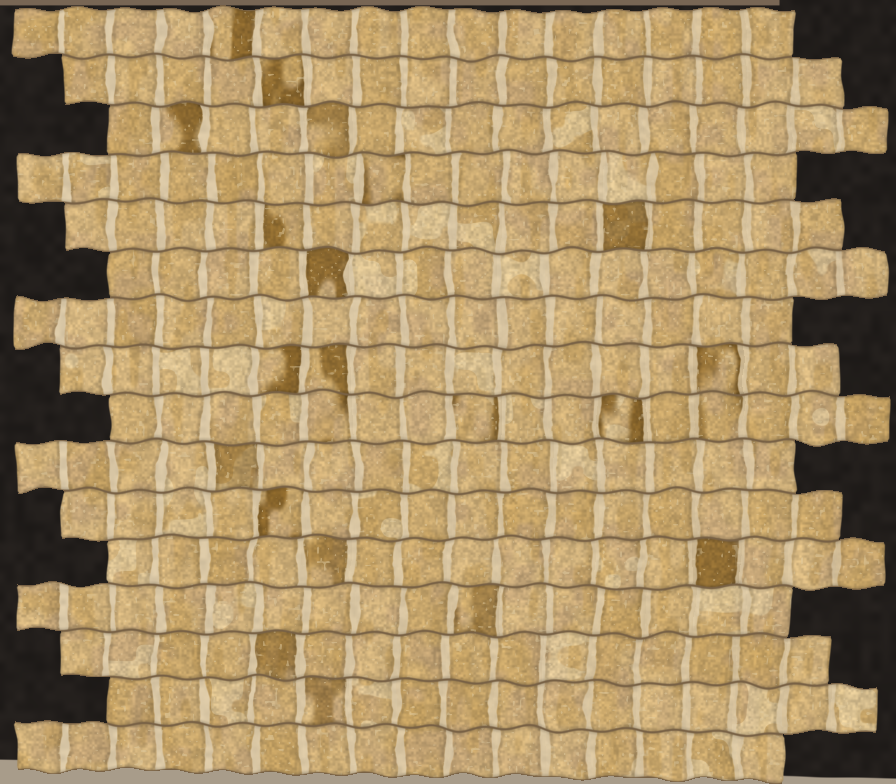
This texture is drawn by a WebGL 1 fragment shader. Its source:

```glsl
precision highp float;
// Sandstone mosaic sheet: sixteen staggered strips of sixteen tiles on a dark board.

uniform vec2 u_resolution;

// Layout, in units of the canvas width; depth is measured down from the top
const float HEIGHT = 0.875;
const vec2 ORIGIN = vec2(0.0165, 0.0104);
const float ROW_PITCH = 0.0537;
const float TOP_PITCH = 0.0545;
const float BOTTOM_PITCH = 0.0537;
const float COUNT = 16.0;

// Shape, in units of one tile
const float STAGGER = 0.945;
const float SEAM = 0.022;
const float CORNER = 0.09;
const float GROUT_MIN = 0.035;
const float GROUT_VARY = 0.085;
const float STAINED_COLUMN = 4.0;

// Colours
const vec3 SAND = vec3(0.82, 0.70, 0.49);
const vec3 OCHRE = vec3(0.75, 0.61, 0.36);
const vec3 DUSTY = vec3(0.74, 0.62, 0.46);
const vec3 PALE = vec3(0.88, 0.80, 0.63);
const vec3 GROUT = vec3(0.86, 0.79, 0.66);
const vec3 STAIN = vec3(0.50, 0.36, 0.13);
const vec3 SEAM_COLOR = vec3(0.47, 0.38, 0.27);
const vec3 BOARD = vec3(0.13, 0.115, 0.105);
const vec3 TOP_RIM = vec3(0.47, 0.40, 0.33);
const vec3 FLOOR_EDGE = vec3(0.66, 0.61, 0.54);

float hash(vec2 p) {
  vec3 a = fract(p.xyx * 0.1031);
  a += dot(a, a.yzx + 33.33);
  return fract((a.x + a.y) * a.z);
}

float noise(vec2 p) {
  vec2 i = floor(p), f = fract(p);
  f = f * f * (3.0 - 2.0 * f);
  return mix(mix(hash(i), hash(i + vec2(1.0, 0.0)), f.x),
             mix(hash(i + vec2(0.0, 1.0)), hash(i + 1.0), f.x), f.y);
}

float roundedBox(vec2 p, vec2 halfSize, float radius) {
  vec2 d = abs(p) - halfSize + radius;
  return length(max(d, 0.0)) + min(max(d.x, d.y), 0.0) - radius;
}

// Dark board with a rim along the top and the floor showing below
vec3 boardColor(vec2 p, float px) {
  vec3 c = BOARD * (0.85 + 0.3 * noise(p * 90.0));
  float rim = smoothstep(px, -px, p.y - 0.006) * smoothstep(px, -px, p.x - 0.87);
  c = mix(c, TOP_RIM, rim);
  float edge = 0.846 + 0.02 * p.x + 0.004 * noise(p * 25.0);
  return mix(c, FLOOR_EDGE, smoothstep(-px, px, p.y - edge));
}

// Stone tone, grain, and ochre stains of one tile
vec3 stoneColor(vec2 tile, vec2 local, vec2 g) {
  float tone = hash(tile + 3.7);
  vec3 c = mix(SAND, OCHRE, 0.8 * tone * tone);
  c = mix(c, DUSTY, 0.65 * smoothstep(0.45, 0.85, noise(g * 2.3 + 40.0)));
  c = mix(c, OCHRE, 0.6 * smoothstep(0.5, 0.8, noise(g * vec2(4.5, 1.7) + 80.0)));
  float chip = step(0.8, hash(tile + 51.0));
  c = mix(c, PALE, 0.6 * chip * smoothstep(0.55, 0.62, noise(g * 2.6 + 17.0)));

  float veined = 1.0 - step(0.5, abs(tile.x - STAINED_COLUMN));
  float stained = step(hash(tile + 19.0), mix(0.045, 0.8, veined));
  float patchMask = smoothstep(0.35, 0.65, noise(g * vec2(2.8, 1.5) + 9.0) + 0.15 * local.x);
  c = mix(c, STAIN, stained * patchMask * (0.45 + 0.45 * hash(tile + 29.0)));

  float grain = 0.6 * noise(g * 19.0) + 0.4 * noise(g * 9.0 + 5.0) - 0.5;
  c *= 1.0 + 0.28 * grain;
  c = mix(c, PALE, 0.5 * smoothstep(0.78, 0.95, noise(g * 14.0 + 60.0)));
  return c * (1.03 - 0.07 * local.x);
}

void main() {
  vec2 uv = gl_FragCoord.xy / u_resolution;
  vec2 p = vec2(uv.x, (1.0 - uv.y) * HEIGHT);
  float px = 1.0 / u_resolution.x;
  float aa = px / ROW_PITCH;

  // Sheet coordinates: narrower and slightly tilted towards the bottom
  float sag = smoothstep(0.58, 0.83, p.y);
  vec2 q = (p - ORIGIN) / vec2(mix(TOP_PITCH, BOTTOM_PITCH, sag), ROW_PITCH);
  q.y += (0.2 - 0.28 * p.x) * sag;
  vec2 g = q;

  // Hand-laid seams: wavy, with a small dip on each tile
  float seamId = floor(q.y + 0.5);
  q.y += 0.14 * (noise(vec2(q.x * 1.4, seamId * 7.0 + 0.5)) - 0.5);
  q.y += 0.035 * sin(6.2832 * (q.x + 0.37 * seamId));
  float row = floor(q.y);

  // Strip coordinates: three-step stagger and uneven joints
  q.x -= mod(row, 3.0) * STAGGER + 0.1 * (hash(vec2(row, 8.0)) - 0.5);
  float joint = floor(q.x + 0.5);
  q.x += 0.12 * (noise(vec2(joint * 5.0 + 0.5, g.y * 2.2)) - 0.5);
  vec2 tile = vec2(floor(q.x), row);
  vec2 local = fract(q);

  // Stone and the pale, ragged vertical grout
  vec3 stone = stoneColor(tile, local, g);
  float across = abs(q.x - joint);
  float width = GROUT_MIN + GROUT_VARY * noise(vec2(joint * 3.0 + 0.5, g.y * 2.7 + 30.0));
  width += 0.025 * (noise(g * 11.0) - 0.5);
  float inner = step(0.5, joint) * step(joint, COUNT - 0.5);
  stone *= 1.0 - 0.09 * inner * smoothstep(0.07, 0.0, abs(across - width - 0.03));
  vec3 grout = GROUT * (0.95 + 0.09 * noise(g * 8.0));
  stone = mix(stone, grout, inner * smoothstep(aa, -aa, across - width) * (1.0 - 0.25 * p.x));

  // Strip outline, soft edge shade and seams over the board
  float d = roundedBox(q - vec2(0.5 * COUNT, row + 0.5), vec2(0.5 * COUNT, 0.5), CORNER);
  stone *= 1.0 - 0.16 * smoothstep(-0.11, 0.0, d);
  float within = step(0.04, q.x) * step(q.x, COUNT - 0.04);
  float inSheet = step(0.0, row) * step(row, COUNT - 0.5);
  vec3 behind = mix(boardColor(p, px), SEAM_COLOR, within * inSheet);
  float cover = smoothstep(aa, -aa, d + SEAM) * inSheet;
  gl_FragColor = vec4(mix(behind, stone, cover), 1.0);
}
```
